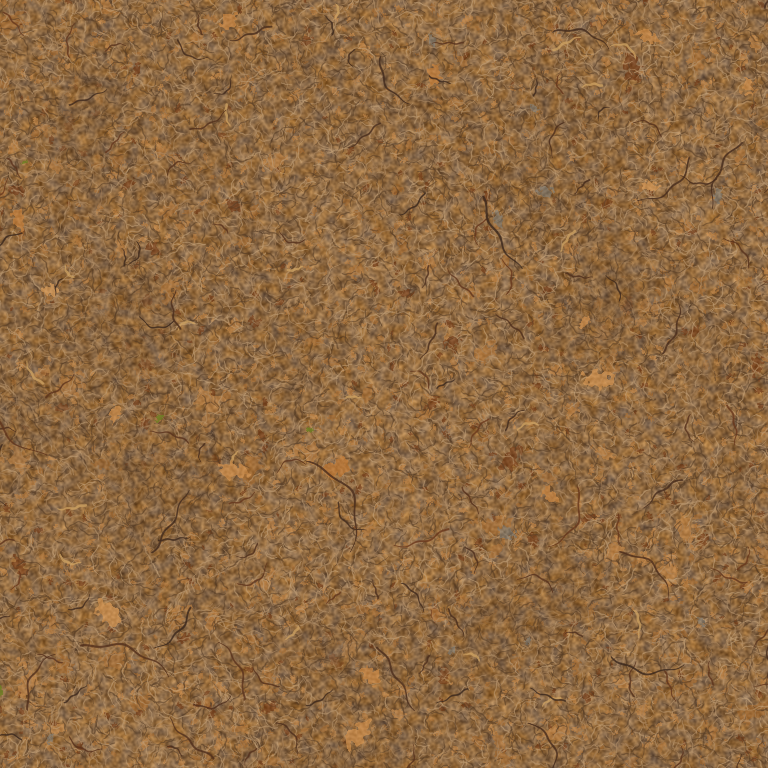
Write a Shadertoy shader that draws this texture.

```glsl
// Forest floor litter: brown soil grained with gradient noise, covered by
// scattered straw fibres, torn leaf flakes, pebbles and dark bent twigs.
// Each kind of debris is one jittered grid, searched over 3x3 cells.

vec4 hash4(vec2 cell) {
    vec4 h = fract(cell.xyxy * vec4(.1031, .1030, .0973, .1099));
    h += dot(h, h.wzxy + 33.33);
    return fract((h.xxyz + h.yzzw) * h.zywx);
}

float cornerSlope(vec2 cell, vec2 corner, vec2 f) {
    float angle = 6.2832 * hash4(cell + corner).x;
    return dot(vec2(cos(angle), sin(angle)), f - corner);
}

float gradientNoise(vec2 p) {
    vec2 cell = floor(p), f = fract(p);
    vec2 u = f * f * f * (f * (f * 6. - 15.) + 10.);
    float low = mix(cornerSlope(cell, vec2(0), f), cornerSlope(cell, vec2(1, 0), f), u.x);
    float high = mix(cornerSlope(cell, vec2(0, 1), f), cornerSlope(cell, vec2(1), f), u.x);
    return mix(low, high, u.y);
}

mat2 rotation(float angle) {
    float c = cos(angle), s = sin(angle);
    return mat2(c, -s, s, c);
}

// Curved tapering strands: x = coverage, y = random value of the strand
vec2 strands(vec2 p, float cells, float halfLength, float width, float density, float seed) {
    vec2 q = p * cells, result = vec2(0);
    float blur = .7 / iResolution.y;
    for (int j = -1; j <= 1; j++)
    for (int i = -1; i <= 1; i++) {
        vec2 cell = floor(q) + vec2(i, j);
        vec4 place = hash4(cell + seed), form = hash4(cell + seed + 57.3);
        if (form.x > density) continue;
        vec2 local = rotation(6.2832 * place.z) * (q - cell - place.xy);
        float reach = halfLength * mix(.4, 1., place.w);
        local.y += (form.y - .5) * 1.1 * local.x * local.x / reach;
        local.y += .05 * reach * sin(local.x * 7. / reach + 40. * form.z);
        float dist = length(vec2(max(abs(local.x) - reach, 0.), local.y)) / cells;
        float thick = width * (1. - .55 * clamp(local.x / reach, 0., 1.));
        float cover = 1. - smoothstep(thick - blur, thick + blur, dist);
        if (cover > result.x) result = vec2(cover, form.w);
    }
    return result;
}

// Ragged flakes: x = coverage, y = random value of the flake
vec2 flakes(vec2 p, float cells, float radius, float density, float seed) {
    vec2 q = p * cells, result = vec2(0);
    float blur = .7 / iResolution.y;
    for (int j = -1; j <= 1; j++)
    for (int i = -1; i <= 1; i++) {
        vec2 cell = floor(q) + vec2(i, j);
        vec4 place = hash4(cell + seed), form = hash4(cell + seed + 31.7);
        if (form.x > density) continue;
        vec2 local = rotation(6.2832 * place.z) * (q - cell - place.xy);
        float size = radius * mix(.5, 1.2, place.w);
        float ragged = gradientNoise(local * 1.7 / size + 19. * form.yz);
        float dist = length(local * vec2(.8, 1.4)) - size * (1. + 1.1 * ragged);
        float cover = 1. - smoothstep(-blur, blur, dist / cells);
        if (cover > result.x) result = vec2(cover, form.w);
    }
    return result;
}

void mainImage(out vec4 fragColor, in vec2 fragCoord) {
    vec2 p = fragCoord / iResolution.y + 3.;
    vec2 turned = rotation(.6) * p;

    // Soil: broad patches, clumps and fine grain
    float patches = gradientNoise(p * 3.3) + .6 * gradientNoise(turned * 8.);
    float fine = gradientNoise(turned * 215.);
    float tone = .5 + .13 * patches + .25 * gradientNoise(p * 42.)
               + .48 * gradientNoise(turned * 105.) + .5 * fine;
    vec3 color = mix(vec3(.38, .26, .145), vec3(.73, .56, .365), tone);
    color += vec3(.07, 0., -.10) * gradientNoise(turned * 63. + 9.);
    float litter = 1. - .6 * smoothstep(.15, .6, -patches);

    // Crumbs and leaf flakes, from small to large
    for (int k = 0; k < 3; k++) {
        float level = float(k);
        vec2 flake = flakes(p, 62. / pow(2.1, level), .25 - .03 * level,
                            .5 - .18 * level, 11. + 23. * level);
        vec3 leaf = mix(vec3(.62, .41, .20), vec3(.78, .55, .31), flake.y);
        leaf = mix(leaf, vec3(.47, .26, .12), step(.84, flake.y));
        color = mix(color, leaf + .1 * fine, .75 * litter * flake.x);
    }

    // Dark slivers below pale straw fibres
    for (int k = 0; k < 4; k++) {
        float level = float(k);
        vec2 sliver = strands(turned, 48. - 7. * level, .5, .0009, .5, 101. + 17. * level);
        color = mix(color, vec3(.33, .23, .14), .55 * sliver.x);
        vec2 straw = strands(p, 58. - 9. * level, .62, .0008, .75, 203. + 29. * level);
        vec3 strawColor = mix(vec3(.63, .48, .33), vec3(.77, .64, .48), straw.y);
        color = mix(color, strawColor, .62 * litter * straw.x);
    }
    vec2 stalk = strands(p, 10., .22, .0017, .16, 307.);
    color = mix(color, vec3(.80, .63, .38), .8 * stalk.x);

    // Rare large leaves, grey pebbles and green specks
    vec2 leaf = flakes(p, 9., .12, .2, 401.);
    color = mix(color, mix(vec3(.73, .47, .22), vec3(.80, .58, .34), leaf.y) + .08 * fine, .85 * leaf.x);
    color = mix(color, vec3(.50, .47, .42) + .12 * fine, .7 * flakes(p, 9., .07, .12, 433.).x);
    color = mix(color, vec3(.42, .49, .13), .8 * flakes(p, 8., .04, .09, 467.).x);

    // Twigs: short ones, then longer and rarer ones
    for (int k = 0; k < 3; k++) {
        float level = float(k);
        vec2 twig = strands(turned, 17. / pow(1.9, level), .45, .0011 + .0002 * level,
                            .32 - .03 * level, 503. + 37. * level);
        vec3 bark = mix(vec3(.22, .15, .11), vec3(.42, .22, .11), twig.y);
        color = mix(color, bark, .82 * twig.x);
    }
    fragColor = vec4(clamp(color, 0., 1.), 1.);
}
```
